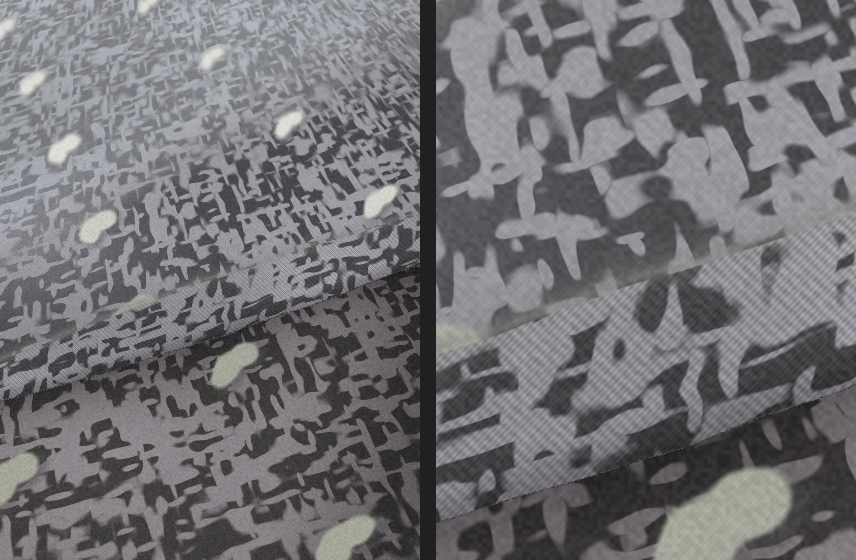
Left, the full canvas; right, a detail of the centre.
Write a Shadertoy shader that draws this texture.

```glsl
// Folded grey cloth with a dashed crosshatch print and scattered pale hearts, in shallow focus.

float hash(vec2 p) {
    vec3 h = fract(p.xyx * 0.1031);
    h += dot(h, h.yzx + 33.33);
    return fract((h.x + h.y) * h.z);
}

float noise(vec2 p) {
    vec2 i = floor(p), f = fract(p);
    f = f * f * (3.0 - 2.0 * f);
    return mix(mix(hash(i), hash(i + vec2(1, 0)), f.x),
               mix(hash(i + vec2(0, 1)), hash(i + vec2(1, 1)), f.x), f.y);
}

// Short dashes in two crossing directions; soft widens the ink edge.
float dashPrint(vec2 c, float soft) {
    c += 0.005 * (vec2(noise(c * 60.0), noise(c * 60.0 + 31.0)) - 0.5);
    float choice = noise(c * 17.0 + 7.0) - 0.5;
    float along = noise(c * vec2(42, 112)) + 0.3 * choice;
    float across = noise(c * vec2(105, 46) + 19.0) - 0.3 * choice;
    float level = 0.63 + 0.14 * (noise(c * 8.0 + 3.0) - 0.5);
    return smoothstep(level - soft, level + soft, max(along, across));
}

float ellipse(vec2 d, vec2 axis, vec2 radii) {
    vec2 e = vec2(dot(d, axis), dot(d, vec2(-axis.y, axis.x))) / radii;
    return (length(e) - 1.0) * radii.y;
}

// Heart made of two leaning lobes, about one unit in radius.
float heart(vec2 d) {
    float body = ellipse(d - vec2(-0.3, 0.2), vec2(0.45, -0.89), vec2(0.68, 0.45));
    float lobe = ellipse(d - vec2(0.3, -0.3), vec2(0.87, -0.5), vec2(0.62, 0.4));
    float k = clamp(0.5 + (lobe - body) / 0.3, 0.0, 1.0);
    return mix(lobe, body, k) - 0.15 * k * (1.0 - k);
}

// Two columns recede above the fold, two run below it.
vec2 heartCentre(int column, float row) {
    if (column > 1)
        return vec2(0.417, 0.651) + row * vec2(0.2, 0.315) + float(column - 2) * vec2(-0.397, 0.202);
    vec2 first = vec2(0.006, 0.052) + row * vec2(0.05, 0.086) + row * row * vec2(0.002, 0.0104);
    return first + float(column) * vec2(0.258 + 0.052 * row + 0.01 * row * row, -0.045);
}

void mainImage(out vec4 fragColor, in vec2 fragCoord) {
    float pixel = 1.0 / iResolution.y;
    vec2 q = vec2(fragCoord.x, iResolution.y - fragCoord.y) * pixel;

    // Fold edges, the soft ridge behind them, and focus
    float top = q.y - (0.645 - 0.42 * q.x + 0.096 * q.x * q.x) - 0.004 * (noise(q * 25.0) - 0.5);
    float bottom = q.y - (0.716 - 0.26 * q.x - 0.09 * q.x * q.x) - 0.005 * (noise(q * 20.0) - 0.5);
    float ridge = q.y - (0.49 - 0.54 * q.x) + 0.04 * (noise(q * 6.0) - 0.5);
    float below = smoothstep(-pixel, pixel, bottom);
    float onFold = smoothstep(-pixel, pixel, top) * (1.0 - below);
    float blur = 1.0 - smoothstep(0.0, 0.48, q.y);
    float haze = 1.0 - smoothstep(-0.1, 0.05, ridge);

    // Receding cloth coordinates, rotated to the thread directions
    float depth = q.y + 0.5;
    vec2 flatCloth = mat2(0.95, 0.31, -0.31, 0.95) * vec2((q.x - 0.375) / depth, log(depth));
    vec2 cloth = flatCloth + 4.0 + 3.0 * below;
    vec2 foldCloth = vec2(q.x * 0.85, top * 1.15 + 0.02 * noise(q * 9.0)) + 9.0;
    float soft = 0.07 + 0.26 * blur + 0.07 * smoothstep(0.8, 1.0, q.y);
    float ink = mix(dashPrint(cloth, soft), dashPrint(foldCloth, 0.09), onFold);

    // Print colours: pale and hazy far away, warm and dark in front
    vec3 ground = mix(vec3(0.27, 0.27, 0.28), vec3(0.48, 0.485, 0.505), haze);
    vec3 mark = mix(vec3(0.59, 0.58, 0.605), vec3(0.66, 0.67, 0.695), haze);
    ground = mix(ground, vec3(0.245, 0.235, 0.235), below);
    mark = mix(mark, vec3(0.53, 0.505, 0.525), below);
    vec3 color = mix(ground, mark, ink);

    // Light on the left, soft hollows, and shade around the fold
    float leftGlow = exp(-dot((q - vec2(0.05, 0.47)) * vec2(4, 8), (q - vec2(0.05, 0.47)) * vec2(4, 8)));
    color = mix(color, vec3(0.63, 0.63, 0.67), 0.4 * leftGlow * (1.0 - onFold) * (1.0 - below));
    color = mix(color, vec3(0.56, 0.55, 0.55), 0.5 * exp(-abs(ridge + 0.01) * 45.0));
    color *= 0.92 + 0.16 * noise(q * 5.0 + 2.0);
    color *= 1.0 - 0.3 * below * exp(-max(bottom, 0.0) * 22.0);
    color *= 1.0 - 0.28 * below * smoothstep(0.45, 0.75, q.x + 0.15 * (q.y - 0.8));
    color *= 1.0 - 0.22 * onFold * smoothstep(-0.03, 0.0, bottom);

    // Hearts with a faint soft shadow on their right
    for (int column = 0; column < 4; column++) {
        float visible = column < 2 ? 1.0 - smoothstep(-pixel, pixel, top) : below;
        for (int row = 0; row < 5; row++) {
            vec2 centre = heartCentre(column, float(row));
            float size = 0.043 * (centre.y + 0.5);
            vec2 d = (q - centre) / size;
            d += 0.12 * (vec2(noise(d * 2.0 + centre * 90.0), noise(d * 2.0 + centre * 70.0)) - 0.5);
            float edge = 0.04 + 0.16 * blur + pixel / size;
            float shadow = 1.0 - smoothstep(-0.15, 0.25, heart(d - vec2(0.17, 0.1)));
            float fill = 1.0 - smoothstep(-edge, edge, heart(d));
            vec3 pale = mix(vec3(0.86, 0.87, 0.84), vec3(0.64, 0.65, 0.6), smoothstep(0.25, 0.65, centre.y));
            color = mix(color, mix(ground, mark, 0.45) * 0.9, 0.55 * shadow * visible);
            color = mix(color, pale, fill * visible);
        }
    }

    // Worn pale rim of the fold, woven threads and fine grain
    color = mix(color, vec3(0.54, 0.53, 0.52), 0.6 * exp(-abs(top + 0.004) * 130.0));
    vec2 thread = vec2(q.x + 0.35 * q.y, q.y + 0.4 * q.x) * 1200.0;
    float weave = sin(thread.x) * sin(thread.y);
    color *= 1.0 + weave * (0.03 * (1.0 - blur) + 0.1 * onFold);
    color += (noise(q * 380.0) - 0.5) * mix(0.07, 0.02, blur);
    fragColor = vec4(clamp(color, 0.0, 1.0), 1.0);
}
```
